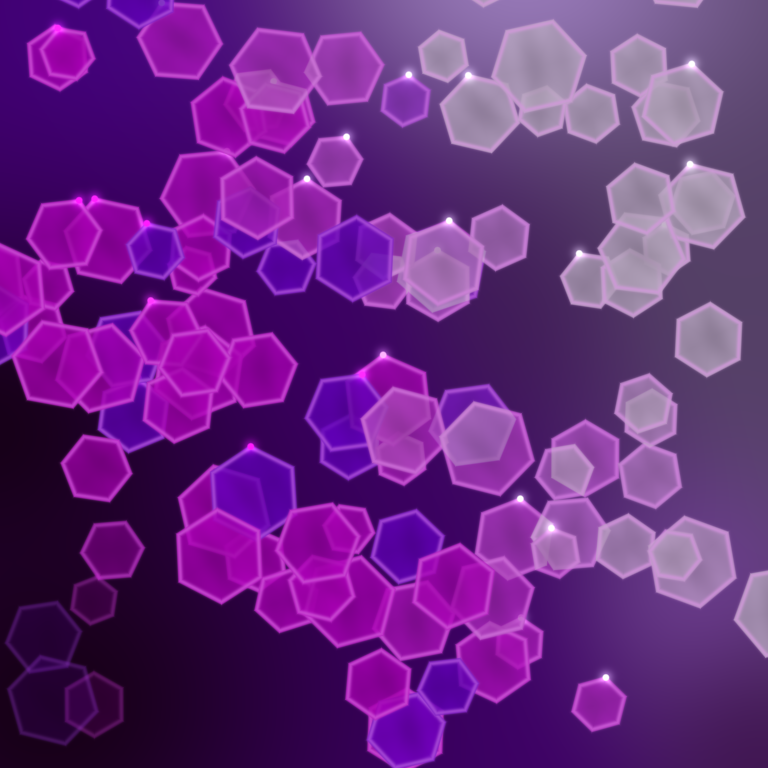
A WebGL 1 fragment shader for this background:

```glsl
precision highp float;
// Glowing translucent hexagons clustered over a violet haze, dark at left and pale at upper right.
uniform vec2 u_resolution;

vec3 hash3(vec2 p) {
  vec3 q = fract(vec3(p.xyx) * vec3(0.1031, 0.1030, 0.0973));
  q += dot(q, q.yxz + 33.33);
  return fract((q.xxy + q.yzz) * q.zyx);
}

float blob(vec2 p, vec2 center, vec2 size) {
  vec2 d = (p - center) / size;
  return exp(-dot(d, d));
}

vec2 rotate(vec2 p, float angle) {
  float c = cos(angle), s = sin(angle);
  return vec2(c * p.x - s * p.y, s * p.x + c * p.y);
}

// Distance to a pointy-topped hexagon with the given inner radius
float hexagon(vec2 p, float radius) {
  p = abs(p);
  return max(p.x, dot(p, vec2(0.5, 0.866))) - radius;
}

vec3 haze(vec2 p) {
  vec3 color = vec3(0.24, 0.0, 0.40);
  color = mix(color, vec3(0.26, 0.0, 0.48), blob(p, vec2(0.14, 0.97), vec2(0.22, 0.18)));
  color = mix(color, vec3(0.08, 0.0, 0.08), 0.95 * blob(p, vec2(-0.02, 0.44), vec2(0.26, 0.23)));
  color = mix(color, vec3(0.09, 0.0, 0.09), blob(p, vec2(0.06, 0.08), vec2(0.34, 0.30)));
  color = mix(color, vec3(0.33, 0.25, 0.40), smoothstep(0.70, 1.2, p.x + 0.45 * p.y));
  color = mix(color, vec3(0.23, 0.11, 0.30), 0.5 * blob(p, vec2(0.66, 0.60), vec2(0.14, 0.20)));
  color = mix(color, vec3(0.60, 0.48, 0.73), 0.95 * blob(p, vec2(0.68, 1.03), vec2(0.29, 0.19)));
  color = mix(color, vec3(0.45, 0.26, 0.59), 0.8 * blob(p, vec2(0.92, 0.22), vec2(0.16, 0.18)));
  return mix(color, vec3(0.24, 0.07, 0.30), 0.8 * blob(p, vec2(1.0, 0.0), vec2(0.16)));
}

// Chance that a hexagon appears: broad clusters over a sparse scatter
float density(vec2 p) {
  float d = blob(p, vec2(0.28, 0.79), vec2(0.10, 0.18));
  d += blob(p, vec2(0.45, 0.84), vec2(0.09, 0.09));
  d += blob(p, vec2(0.63, 0.87), vec2(0.10, 0.06));
  d += blob(p, vec2(0.81, 0.85), vec2(0.08, 0.06));
  d += blob(p, vec2(0.87, 0.74), vec2(0.06, 0.07));
  d += blob(p, vec2(0.87, 0.55), vec2(0.10, 0.16));
  d += blob(p, vec2(0.07, 0.64), vec2(0.12, 0.11));
  d += blob(p, vec2(0.54, 0.65), vec2(0.20, 0.07));
  d += blob(p, vec2(0.23, 0.37), vec2(0.11, 0.09));
  d += blob(p, vec2(0.46, 0.28), vec2(0.23, 0.10));
  d += blob(p, vec2(0.56, 0.14), vec2(0.14, 0.13));
  d += blob(p, vec2(0.49, 0.47), vec2(0.06, 0.08));
  d += 0.7 * blob(p, vec2(0.26, 0.52), vec2(0.14, 0.05));
  d += 0.8 * blob(p, vec2(0.70, 0.43), vec2(0.09, 0.08));
  d += 0.8 * blob(p, vec2(0.86, 0.30), vec2(0.11, 0.06));
  d += 0.7 * blob(p, vec2(0.80, 0.10), vec2(0.07, 0.10));
  d += 0.6 * blob(p, vec2(0.09, 0.16), vec2(0.10, 0.14));
  d += 0.6 * blob(p, vec2(0.06, 0.92), vec2(0.07, 0.07));
  d += 0.6 * blob(p, vec2(0.74, 0.97), vec2(0.06, 0.05));
  return 0.04 + 0.90 * smoothstep(0.22, 0.80, d);
}

// Layers one hexagon over the colour; alpha remembers how much is already covered
vec4 drawHexagon(vec4 under, vec2 p, vec2 center, vec3 random) {
  float pixel = 1.0 / u_resolution.y;
  float radius = mix(0.028, 0.055, random.x);
  vec2 q = rotate(p - center, (random.y - 0.5) * 0.9);
  float d = hexagon(q, radius);

  // Magenta or violet at left, lilac in the middle, silver at upper right
  float paleness = center.x + 0.45 * center.y + 0.22 * (random.z - 0.5);
  vec3 silver = vec3(0.68, 0.62, 0.71);
  vec3 tint = mix(vec3(0.37, 0.0, 0.70), vec3(0.64, 0.0, 0.68), step(0.30, random.z));
  tint = mix(tint, vec3(0.65, 0.34, 0.73), smoothstep(0.64, 0.98, paleness));
  tint = mix(tint, silver, smoothstep(0.94, 1.09, paleness));
  tint = mix(tint, silver, 0.8 * under.a * smoothstep(0.72, 0.92, paleness));
  float strength = smoothstep(0.26, 0.48, center.x + 0.8 * center.y);

  // Flat fill with a faint streak and a luminous rim
  float fill = smoothstep(pixel, -pixel, d - 0.001);
  float streak = 0.03 * sin(dot(q, vec2(130.0, 70.0)) + 6.0 * random.x);
  float depth = smoothstep(-radius, 0.0, d);
  vec3 body = tint * (0.92 + 0.12 * depth + streak);
  vec3 color = mix(under.rgb, body, fill * mix(0.16, 0.78, strength));
  float rim = exp(-pow((d + 0.002) / 0.0031, 2.0));
  vec3 rimColor = mix(tint, vec3(0.94, 0.58, 0.98), 0.5);
  color = mix(color, rimColor, rim * mix(0.25, 0.85, strength));

  // Some hexagons carry a bright point on their top corner
  float spark = length(q - vec2(0.0, radius * 1.14));
  float lit = step(0.78, fract(random.y * 7.3 + random.z * 3.1)) * strength;
  vec3 sparkColor = mix(vec3(1.0, 0.1, 1.0), vec3(1.0), smoothstep(0.5, 0.8, paleness));
  color += lit * sparkColor * 0.35 * exp(-spark * spark / 0.00008);
  color = mix(color, sparkColor, lit * smoothstep(0.0055, 0.0030, spark));
  return vec4(color, max(under.a, fill));
}

void main() {
  vec2 p = gl_FragCoord.xy / u_resolution.y;
  vec4 scene = vec4(haze(p), 0.0);

  // Three offset jittered grids of hexagons
  for (int layer = 0; layer < 3; layer++) {
    float level = float(layer);
    vec2 shift = level * vec2(0.37, 0.43);
    vec2 cell = floor(p / 0.118 + shift);
    for (int j = -1; j <= 1; j++) {
      for (int i = -1; i <= 1; i++) {
        vec2 id = cell + vec2(float(i), float(j));
        vec3 place = hash3(id + 17.0 + 41.0 * level);
        vec2 center = (id - shift + 0.5 + 0.8 * (place.xy - 0.5)) * 0.118;
        if (place.z < density(center)) {
          scene = drawHexagon(scene, p, center, hash3(id + 93.0 + 29.0 * level));
        }
      }
    }
  }
  gl_FragColor = vec4(clamp(scene.rgb, 0.0, 1.0), 1.0);
}
```
